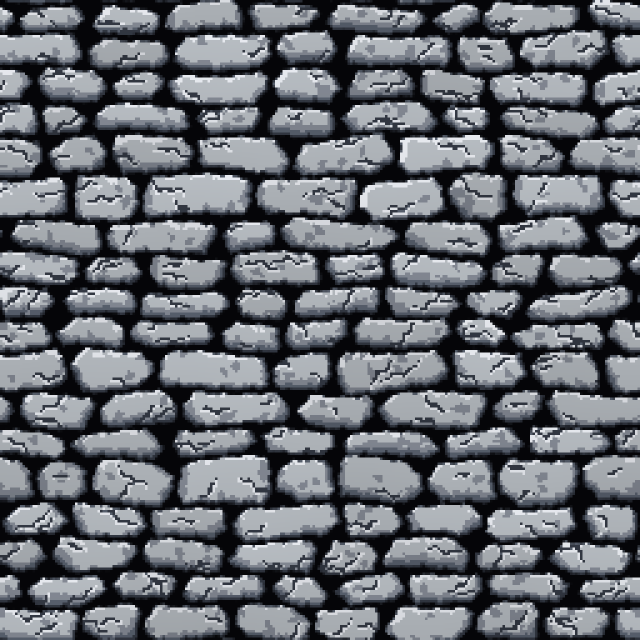
Write a WebGL 2 fragment shader that draws this texture.

```glsl
#version 300 es
precision highp float;
// Pixel-art dry stone wall: uneven rows of bevelled, cracked grey stones over black gaps.
uniform vec2 u_resolution;
out vec4 outColor;

#define ROWS 18.0          // stone courses over the canvas height
#define COLUMNS 7.0        // fewest stones in a course
#define GRID 256.0         // art pixels across the canvas
#define ROW_JITTER 0.38
#define COLUMN_JITTER 0.46
#define GAP vec2(0.06, 0.04)
#define RIM 0.07
#define CRACK_WIDTH 0.055
#define LIGHT vec2(-0.35, 0.94)
#define TAU 6.2831853

// Mortar, rim, shadow, half tone, face, highlight
const vec3 PALETTE[6] = vec3[6](
  vec3(0.02, 0.02, 0.03), vec3(0.19, 0.21, 0.25), vec3(0.33, 0.36, 0.41),
  vec3(0.49, 0.51, 0.55), vec3(0.68, 0.70, 0.72), vec3(0.86, 0.87, 0.89));

float hash(vec2 p) {
  vec3 q = fract(vec3(p.xyx) * 0.1031);
  q += dot(q, q.yzx + 33.33);
  return fract((q.x + q.y) * q.z);
}

// Random value of the nearest cellular feature point
float cellValue(vec2 p) {
  vec2 base = floor(p);
  float nearest = 9.0, value = 0.0;
  for (int y = -1; y <= 1; y++)
    for (int x = -1; x <= 1; x++) {
      vec2 cell = base + vec2(x, y);
      vec2 offset = cell + vec2(hash(cell), hash(cell + 71.3)) - p;
      float d = dot(offset, offset);
      if (d < nearest) { nearest = d; value = hash(cell + 19.7); }
    }
  return value;
}

// Jittered boundaries that wrap around the canvas
float rowEdge(float i) {
  return i + ROW_JITTER * (hash(vec2(mod(i, ROWS), 5.0)) - 0.5);
}
float columnEdge(float j, float row, float count) {
  return j + COLUMN_JITTER * (hash(vec2(mod(j, count), row + 40.0)) - 0.5);
}

// Adds dark cracks with a lit lower lip
float addCracks(float tone, vec2 p, vec2 halfSize, vec2 seed) {
  for (float k = 0.0; k < 2.0; k++) {
    vec2 s = seed + 13.0 * k;
    vec2 q = p - halfSize * 1.4 * (vec2(hash(s + 1.1), hash(s + 2.2)) - 0.5);
    float angle = 1.6 * (hash(s + 3.3) - 0.4), phase = TAU * hash(s + 4.4);
    float along = dot(q, vec2(cos(angle), sin(angle)));
    float across = dot(q, vec2(-sin(angle), cos(angle)));
    across += 0.07 * sin(along * 6.0 + phase) + 0.04 * sin(along * 15.0 + 2.0 * phase);
    float reach = along / (0.2 + 0.5 * hash(s + 5.5));
    float width = CRACK_WIDTH * (1.0 - reach * reach);
    if (width < 0.0 || hash(s + 6.6) > 0.75) continue;
    if (abs(across) < width) tone = 1.0;
    else if (across < 0.0 && across > -width - 0.07) tone = min(tone + 1.0, 5.0);
  }
  return tone;
}

vec3 stone(vec2 p, vec2 halfSize, vec2 seed) {
  // Eight tilted planes give the outline; inset copies give the flat face
  float outline = -9.0, bevel = -9.0, bevelWidth = 0.1, lit = 0.0;
  float chip = cellValue(p * 4.5 + seed * 17.0);
  vec2 q = p + 0.025 * sin(p.yx * 9.0 + seed.yx * 3.0) + 0.015 * sin(p.yx * 21.0);
  for (float k = 0.0; k < 8.0; k++) {
    vec2 s = seed + k * 7.0;
    bool corner = mod(k, 2.0) > 0.5, flatSide = mod(k, 4.0) == 2.0;
    float angle = k * TAU / 8.0 + (flatSide ? 0.1 : 0.5) * (hash(s + 0.3) - 0.5);
    vec2 n = vec2(cos(angle), sin(angle));
    float cut = hash(s + 0.6);
    float radius = corner ? dot(abs(n), halfSize) - 0.1 - 0.24 * cut
                          : (flatSide ? halfSize.y : halfSize.x) - 0.05 * cut;
    float width = (0.06 + 0.13 * hash(s + 0.9)) * (1.2 - 0.5 * n.y);
    float d = dot(q, n) - radius;
    outline = max(outline, d);
    if (d + width > bevel) { bevel = d + width; bevelWidth = width; lit = dot(n, LIGHT); }
  }

  // Tone by facet direction, then rim and cracks
  float tone = chip < 0.07 ? 3.0 : 4.0;
  if (bevel + 0.14 * (chip - 0.5) > 0.0) {
    if (lit > 0.5) tone = chip > 0.3 ? 5.0 : 4.0;
    else if (lit > -0.1) tone = 3.0;
    else tone = bevel < 0.4 * bevelWidth ? 3.0 : 2.0;
  }
  tone = addCracks(tone, p, halfSize, seed);
  if (outline > (lit > 0.3 ? -0.4 : -1.0) * RIM) tone = lit > 0.3 ? 2.0 : 1.0;
  float tint = 0.93 + 0.11 * hash(seed + 8.8) + 0.04 * p.y;
  return mix(PALETTE[0], PALETTE[int(tone)] * tint, smoothstep(0.03, -0.03, outline));
}

vec3 wall(vec2 uv) {
  // Courses bend slightly, and each has its own stone count and shift
  float y = uv.y * ROWS + 0.07 * sin(TAU * (2.0 * uv.x + 3.0 * uv.y))
          + 0.06 * sin(TAU * (5.0 * uv.x - 4.0 * uv.y));
  float i = floor(y);
  i += step(rowEdge(i + 1.0), y) - step(y, rowEdge(i));
  float row = mod(i, ROWS);
  float count = COLUMNS + step(0.65, hash(vec2(row, 2.0)));
  float x = uv.x * count + hash(vec2(row, 9.0)) * count;
  float j = floor(x);
  j += step(columnEdge(j + 1.0, row, count), x) - step(x, columnEdge(j, row, count));
  vec2 low = vec2(columnEdge(j, row, count), rowEdge(i));
  vec2 high = vec2(columnEdge(j + 1.0, row, count), rowEdge(i + 1.0));
  vec2 scale = vec2(ROWS / count, 1.0);
  return stone((vec2(x, y) - 0.5 * (low + high)) * scale,
               0.5 * (high - low) * scale - GAP, vec2(mod(j, count), row) + 3.0);
}

void main() {
  // Average four samples, each snapped to the art grid
  vec3 color = vec3(0.0);
  for (int k = 0; k < 4; k++) {
    vec2 offset = 0.5 * vec2(k % 2, k / 2) - 0.25;
    vec2 uv = (gl_FragCoord.xy + offset) / u_resolution;
    color += 0.25 * wall((floor(uv * GRID) + 0.5) / GRID);
  }
  outColor = vec4(color, 1.0);
}
```
